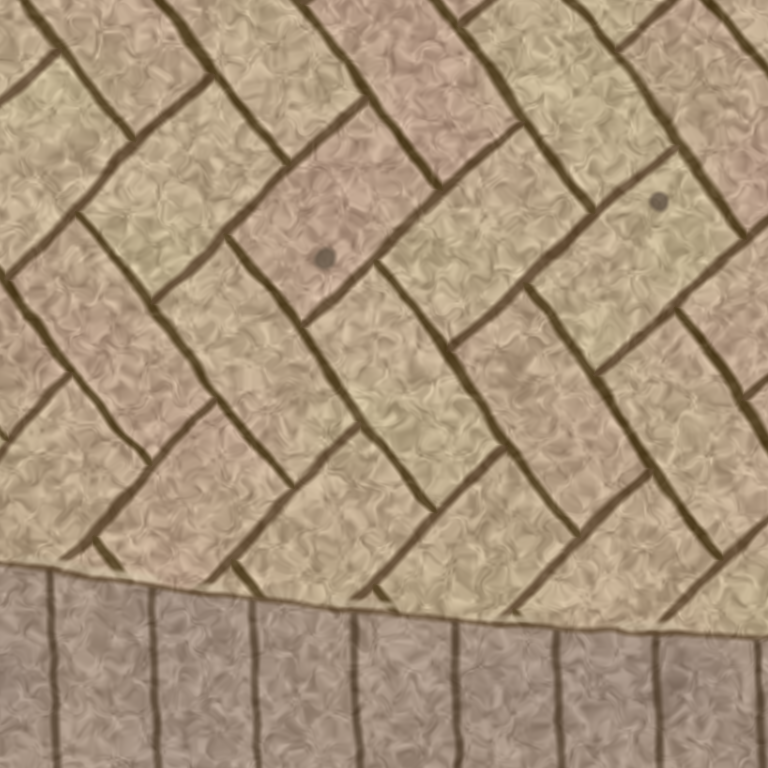
Write a Shadertoy shader that draws this texture.

```glsl
const vec2 ORIGIN = vec2(0.099, 0.7253);       // lattice corner of the herringbone
const vec2 AXIS_U = vec2(0.0990, 0.0898);      // one brick width, up and right
const vec2 AXIS_V = vec2(0.0964, -0.1211);     // one brick width, down and right
const float SWAY = 0.0078;                     // uneven laying of the rows
const float FAN = 0.0016;                      // gradual spread of the rows
const float JOINT = 0.0062;                    // half width of a joint
const float JOINT_SOFT = 0.0036;
const float CURB_PITCH = 0.1315;
const float CURB_START = 0.065;
const float CURB_LEAN = 0.04;
const float GRAIN_SCALE = 84.0;
const float GRAIN_DEPTH = 0.30;
const vec3 SPOT_A = vec3(0.423, 0.664, 0.017); // centre and radius
const vec3 SPOT_B = vec3(0.858, 0.736, 0.015);

const vec3 PINK = vec3(0.715, 0.608, 0.530);
const vec3 STRAW = vec3(0.705, 0.642, 0.515);
const vec3 CURB = vec3(0.620, 0.545, 0.485);
const vec3 OLIVE_JOINT = vec3(0.345, 0.275, 0.155);
const vec3 BROWN_JOINT = vec3(0.405, 0.320, 0.225);
const vec3 CURB_JOINT = vec3(0.385, 0.315, 0.245);
const vec3 SAND = vec3(0.770, 0.705, 0.600);
const vec3 STAIN = vec3(0.425, 0.365, 0.300);

float hash(vec2 p) {
    vec3 q = fract(p.xyx * 0.1031);
    q += dot(q, q.yzx + 33.33);
    return fract((q.x + q.y) * q.z);
}

float noise(vec2 p) {
    vec2 cell = floor(p), f = fract(p);
    f = f * f * (3.0 - 2.0 * f);
    float low = mix(hash(cell), hash(cell + vec2(1, 0)), f.x);
    float high = mix(hash(cell + vec2(0, 1)), hash(cell + vec2(1, 1)), f.x);
    return mix(low, high, f.y);
}

// Stone grain centred on zero, bent into short worm-like flecks
float grain(vec2 p) {
    vec2 q = p * GRAIN_SCALE;
    q += 1.6 * vec2(noise(q * 0.6 + 17.0), noise(q * 0.6 + 61.0));
    return 0.62 * noise(q) + 0.38 * noise(q * 1.9 + 9.0) - 0.5;
}

// Canvas position to lattice coordinates, undoing the sway of the rows
vec2 toLattice(vec2 p) {
    mat2 inv = inverse(mat2(AXIS_U, AXIS_V));
    vec2 g = inv * (p - ORIGIN);
    for (int i = 0; i < 2; i++) {
        float across = g.x - g.y, along = g.x + g.y;
        float shift = SWAY * (cos(1.8 * (across + 0.5)) - 1.0) + FAN * across * (along - 4.0);
        g = inv * (p - ORIGIN - vec2(shift, 0.0));
    }
    return g;
}

// Distances to the two pairs of brick sides in xy, brick id in zw
vec4 herringbone(vec2 g) {
    float row = floor(g.y);
    float s = mod(g.x - row, 4.0);
    vec2 local = vec2(s, g.y - row), size = vec2(2.0, 1.0);
    if (s >= 2.0) {
        local = vec2(fract(s), local.y + (s < 3.0 ? 1.0 : 0.0));
        size = size.yx;
    }
    vec2 side = min(local, size - local) * vec2(length(AXIS_U), length(AXIS_V));
    return vec4(side, floor(g - local + 0.5));
}

float stain(vec2 p, vec3 spot) {
    return 1.0 - smoothstep(0.6, 1.15, length(p - spot.xy) / spot.z);
}

void mainImage(out vec4 fragColor, in vec2 fragCoord) {
    vec2 uv = fragCoord / iResolution.y;
    float soft = JOINT_SOFT + 0.5 / iResolution.y;
    vec2 wobble = vec2(noise(uv * 34.0), noise(uv * 34.0 + 50.0)) - 0.5;
    vec2 p = uv + 0.005 * wobble;
    float fleck = grain(uv);
    float patches = noise(uv * 9.0 + 4.0);
    float width = JOINT + 0.003 * (noise(uv * 26.0 + 80.0) - 0.5);

    // Herringbone bricks
    vec4 brick = herringbone(toLattice(p));
    float side = min(brick.x, brick.y);
    float tone = hash(brick.zw + 40.0);
    vec3 paving = mix(PINK, STRAW, clamp(0.7 * patches + 0.6 * tone - 0.15, 0.0, 1.0));
    paving += 0.03 * (tone - 0.5) + GRAIN_DEPTH * fleck * vec3(1.0, 1.0, 0.95);
    paving += 0.035 * (1.0 - smoothstep(0.008, 0.022, side));
    paving = mix(paving, STAIN + 0.1 * fleck, 0.9 * max(stain(p, SPOT_A), stain(p, SPOT_B)));
    vec3 jointColor = mix(OLIVE_JOINT, BROWN_JOINT, smoothstep(-0.004, 0.004, brick.x - brick.y));
    jointColor += 0.14 * fleck + 0.05 * (patches - 0.5);
    paving = mix(jointColor, paving, smoothstep(width - soft, width + soft, side));

    // Upright bricks of the curb
    float border = 0.2682 - 0.1732 * uv.x + 0.0755 * uv.x * uv.x;
    float column = (p.x - CURB_START - CURB_LEAN * (border - p.y)) / CURB_PITCH;
    float curbSide = abs(fract(column + 0.5) - 0.5) * CURB_PITCH;
    vec3 curb = CURB + 0.04 * (hash(vec2(floor(column), 7.0)) - 0.5);
    curb += 0.24 * fleck + 0.05 * (patches - 0.5) * vec3(1.0, 0.9, 0.6);
    curb = mix(CURB_JOINT + 0.14 * fleck, curb, smoothstep(0.0050 - soft, 0.0050 + soft, curbSide));

    // Curved seam with loose sand above it
    float rise = p.y - border;
    float sandBand = smoothstep(0.0, 0.006, rise) * (1.0 - smoothstep(0.010, 0.020, rise));
    paving = mix(paving, SAND + 0.2 * fleck, 0.75 * sandBand * smoothstep(0.45, 0.75, noise(uv * 22.0 + 31.0)));
    vec3 color = mix(curb, paving, smoothstep(-soft, soft, rise));
    float seam = 1.0 - smoothstep(0.0035 - soft, 0.0035 + soft, abs(rise));
    color = mix(color, BROWN_JOINT + 0.15 * fleck, 0.85 * seam);

    fragColor = vec4(clamp(color, 0.0, 1.0), 1.0);
}
```
